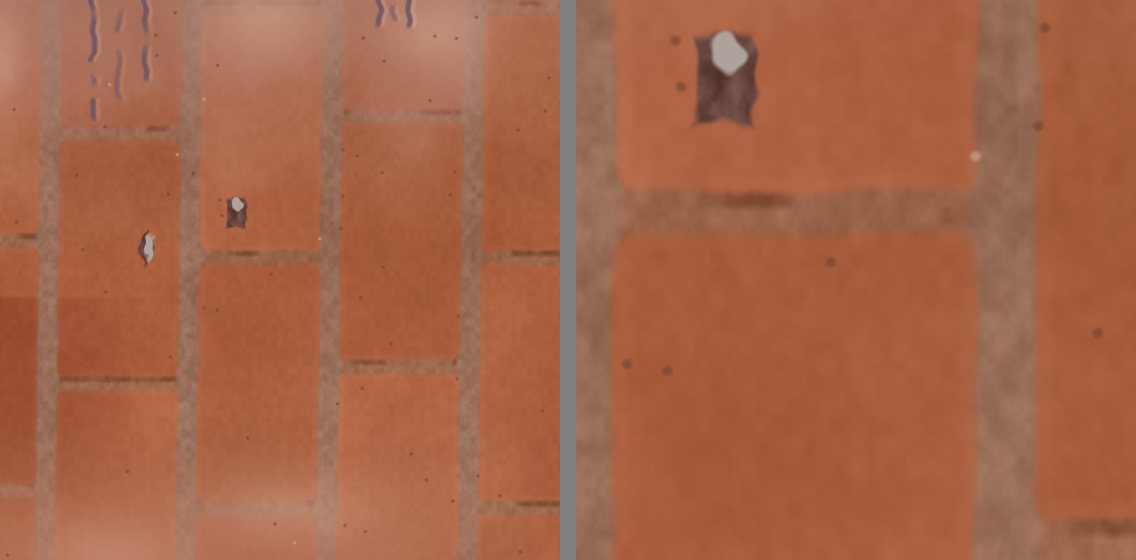
Left: the whole. Right: its middle third, enlarged.
Reproduce this texture procedurally as a Shadertoy shader.

```glsl
// Worn terracotta bricks standing upright in four running-bond columns.
// Slightly leaning mortar joints split the bricks; value noise adds grain,
// and loops add specks, broken scratches and two chips under soft glare.

float hash(vec2 p) {
    return fract(sin(dot(p, vec2(127.1, 311.7))) * 43758.545);
}

float noise(vec2 p) {
    vec2 i = floor(p), f = fract(p);
    f = f * f * (3.0 - 2.0 * f);
    return mix(mix(hash(i), hash(i + vec2(1, 0)), f.x),
               mix(hash(i + vec2(0, 1)), hash(i + vec2(1, 1)), f.x), f.y);
}

float fbm(vec2 p) {
    float sum = 0.0, amp = 0.5;
    for (int i = 0; i < 4; i++) {
        sum += amp * noise(p);
        p = p * 2.03 + 17.3;
        amp *= 0.5;
    }
    return sum;
}

float glow(vec2 p, vec2 centre, vec2 size) {
    vec2 q = (p - centre) / size;
    return exp(-dot(q, q));
}

void mainImage(out vec4 fragColor, in vec2 fragCoord) {
    vec2 p = fragCoord / iResolution.xy;
    float cloud = fbm(p * 7.0) - 0.47;
    float grain = fbm(p * vec2(110.0, 80.0)) - 0.47;

    // Leaning columns, each offset by half a brick from its neighbour
    vec2 size = vec2(0.2515, 0.447);
    float across = (p.x - 0.080 - 0.012 * p.y) / size.x;
    float column = floor(across);
    float shift = mix(0.325, 0.103, mod(column, 2.0)) + 0.02 * cos(2.1 * (column + 1.0));
    float along = (p.y - shift) / size.y;
    vec2 id = vec2(column, floor(along));
    vec2 cell = fract(vec2(across, along));

    // Distance into the brick, with rounded and wavering edges
    vec2 inset = min(cell, 1.0 - cell) * size - vec2(0.0175, 0.012);
    inset += 0.004 * (noise(p * 23.0) - 0.5) + 0.002 * grain;
    float edge = 0.012 - length(max(0.012 - inset, 0.0));
    float brickMask = smoothstep(-0.004, 0.005, edge);

    // Brick clay, with a darker patch at the lower left
    vec3 brick = mix(vec3(0.635, 0.345, 0.215), vec3(0.685, 0.39, 0.26), hash(id + 4.0));
    brick += vec3(0.10, 0.09, 0.08) * cloud + 0.055 * grain;
    float patchMask = smoothstep(0.474, 0.464, p.y) * smoothstep(0.30, 0.05, p.x);
    brick *= 1.0 - vec3(0.08, 0.17, 0.19) * patchMask * smoothstep(0.05, 0.15, p.y);
    brick += 0.025 * smoothstep(0.014, 0.0, abs(edge - 0.005));

    // Mortar: grey in the columns, warmer and fainter between brick ends
    float endJoint = smoothstep(0.0, 0.008, inset.x);
    vec3 mortar = mix(vec3(0.595, 0.43, 0.345), vec3(0.62, 0.41, 0.31), endJoint);
    mortar += 0.13 * grain + 0.09 * cloud;
    float shadow = endJoint * smoothstep(0.010, 0.002, abs((cell.y - 0.020) * size.y));
    mortar -= 0.10 * shadow * smoothstep(0.45, 0.65, noise(p * vec2(18.0, 6.0)));
    vec3 colour = mix(mortar, brick, brickMask);

    // Pale light from above and a pink sheen below
    float haze = smoothstep(0.55, 1.05, p.y + 0.25 * cloud) * (1.0 - 0.6 * smoothstep(0.82, 0.9, p.x));
    colour = mix(colour, vec3(0.68, 0.51, 0.47), 0.60 * haze);
    float sheen = smoothstep(0.30, -0.03, p.y + 0.2 * cloud) * smoothstep(1.05, 0.65, p.x);
    colour = mix(colour, vec3(0.75, 0.51, 0.43), 0.45 * sheen);
    float glare = glow(p, vec2(0.48, 0.97), vec2(0.11, 0.08))
                + glow(p, vec2(0.78, 0.94), vec2(0.09, 0.08))
                + glow(p, vec2(0.00, 0.89), vec2(0.04, 0.09))
                + 0.7 * glow(p, vec2(0.52, 0.09), vec2(0.14, 0.06))
                + 0.7 * glow(p, vec2(0.20, 0.00), vec2(0.12, 0.07));
    colour = mix(colour, vec3(0.83, 0.66, 0.57), 0.5 * min(glare, 1.0));

    // Scattered specks: mostly dark, a few pale
    vec2 speckId = floor(p * 24.0);
    vec2 speckAt = 0.2 + 0.6 * vec2(hash(speckId + 3.0), hash(speckId + 8.0));
    float kind = hash(speckId + 21.0);
    float speck = smoothstep(0.11, 0.03, length(fract(p * 24.0) - speckAt)) * step(0.90, kind);
    colour = mix(colour, kind > 0.985 ? vec3(0.82, 0.70, 0.64) : vec3(0.43, 0.24, 0.18), 0.55 * speck);

    // Two groups of broken vertical scratches hanging from the top
    for (int i = 0; i < 6; i++) {
        float n = float(i), k = mod(n, 3.0), group = floor(n / 3.0);
        float x = mix(0.165 + 0.047 * k, 0.677 + 0.026 * k, group);
        float end = mix(0.78 + 0.035 * k, 0.945, group);
        float d = p.x - x - 0.009 * (noise(vec2(n * 7.0, p.y * 55.0)) - 0.5);
        float broken = smoothstep(0.25, 0.55, noise(vec2(n * 5.0 + 2.0, p.y * 42.0)));
        broken *= smoothstep(end, end + 0.012, p.y) * (k == 1.0 ? 0.5 : 0.9);
        colour = mix(colour, vec3(0.42, 0.34, 0.40), broken * smoothstep(0.007, 0.002, abs(d)));
        colour += 0.07 * broken * smoothstep(0.006, 0.0, abs(d - 0.009));
    }

    // Two chips: a dark hollow beside a pale exposed core
    for (int i = 0; i < 2; i++) {
        float n = float(i);
        vec2 q = p - vec2(0.262 + 0.161 * n, 0.558 + 0.062 * n);
        q += 0.008 * (vec2(noise(p * 90.0), noise(p * 90.0 + 31.0)) - 0.5);
        float diamond = abs(q.x) / 0.017 + abs(q.y) / 0.033;
        float block = max(abs(q.x) / 0.018, abs(q.y) / 0.027);
        float hollow = smoothstep(1.1, 0.85, mix(diamond, block, n));
        vec2 core = (q - mix(vec2(0.005, 0.0), vec2(0.001, 0.016), n)) / mix(vec2(0.009, 0.027), vec2(0.010, 0.012), n);
        colour = mix(colour, vec3(0.36, 0.25, 0.24) + 0.25 * grain, 0.9 * hollow);
        colour = mix(colour, vec3(0.68, 0.64, 0.61), smoothstep(1.1, 0.7, length(core)));
    }

    fragColor = vec4(clamp(colour, 0.0, 1.0), 1.0);
}
```
